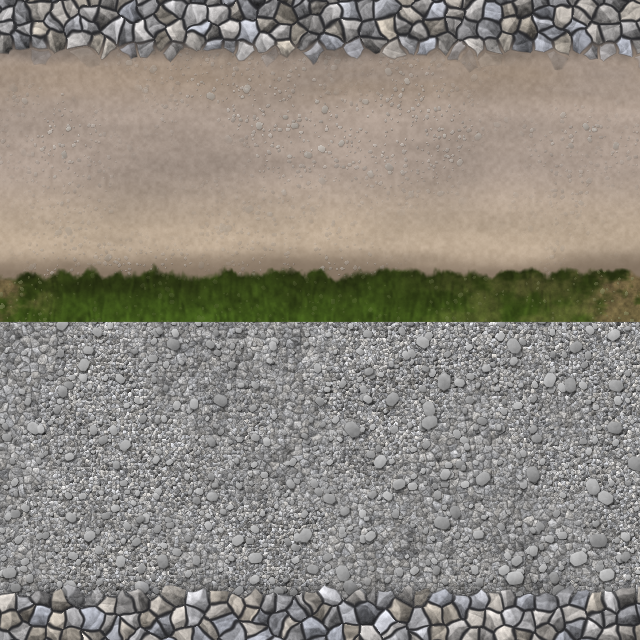
Reproduce this texture procedurally as a three.js fragment shader.

```glsl
// Ground strips: crushed stone, dirt track and grass above; fine gravel and crushed stone below.
#define STONE_TOP 0.922
#define GRASS_TOP 0.574
#define GRAVEL_TOP 0.497
#define STONE_BOTTOM 0.078
#define STONE_SCALE 37.0
#define PEBBLE_SCALE 34.0
#define GRIT_SCALE 165.0
#define LIGHT vec2(-0.45, 0.89)

varying vec2 vUv;

vec2 hash2(vec2 p) {
  vec3 q = fract(p.xyx * vec3(0.1031, 0.1030, 0.0973));
  q += dot(q, q.yzx + 33.33);
  return fract((q.xx + q.yz) * q.zy);
}

float noise(vec2 p) {
  vec2 i = floor(p), f = fract(p);
  f = f * f * (3.0 - 2.0 * f);
  vec2 e = vec2(1.0, 0.0);
  return mix(mix(hash2(i).x, hash2(i + e).x, f.x),
             mix(hash2(i + e.yx).x, hash2(i + 1.0).x, f.x), f.y);
}

float fbm(vec2 p) {
  float sum = 0.0, amp = 0.53;
  for (int i = 0; i < 4; i++) {
    sum += amp * noise(p);
    p = p * 2.03 + 17.3;
    amp *= 0.5;
  }
  return sum;
}

// Packed angular stones; a is the gap between them, centreY the height of the stone.
vec4 packedStones(vec2 uv, float scale, out float centreY) {
  vec2 p = uv * scale + 0.3 * vec2(noise(uv * scale * 1.7), noise(uv * scale * 1.7 + 40.0));
  vec2 cell = floor(p), id = cell, a = vec2(9.0), b = vec2(9.0);
  for (int j = -1; j <= 1; j++)
  for (int i = -1; i <= 1; i++) {
    vec2 n = cell + vec2(i, j);
    vec2 o = n + 0.08 + 0.84 * hash2(n) - p;
    if (dot(o, o) < dot(a, a)) { b = a; a = o; id = n; }
    else if (dot(o, o) < dot(b, b)) b = o;
  }
  float edge = dot(0.5 * (a + b), normalize(b - a));
  vec2 rnd = hash2(id + 71.0), tilt = normalize(hash2(id + 31.0) - 0.499);
  float facet = smoothstep(-0.06, 0.06, dot(a, tilt) + 0.1 * (rnd.x - 0.5));
  float lum = 0.53 + 0.25 * (rnd.x - 0.5) - 0.24 * dot(a, LIGHT) + 0.15 * (facet - 0.5);
  lum += 0.28 * (fbm(p * 5.0) - 0.5);
  vec3 tint = mix(vec3(0.97, 0.99, 1.05), vec3(1.05, 1.0, 0.93), rnd.y);
  centreY = (p.y + a.y) / scale;
  return vec4(lum * tint, 1.0 - smoothstep(0.015, 0.15, edge));
}

// Loose pebbles: x cover, y lighting with random tone, z contact shadow.
vec3 pebbles(vec2 p, float density) {
  vec3 result = vec3(0.0);
  vec2 cell = floor(p);
  for (int j = -1; j <= 1; j++)
  for (int i = -1; i <= 1; i++) {
    vec2 id = cell + vec2(i, j), rnd = hash2(id + 13.0), form = hash2(id + 57.0);
    vec2 q = p - id - 0.15 - 0.7 * hash2(id);
    float radius = mix(0.14, 0.42, form.x * form.x);
    float d = 0.0, ds = 0.0;
    for (int k = 0; k < 3; k++) {
      float angle = 6.28 * form.y + 1.05 * float(k) + 0.4 * rnd.y;
      vec2 side = vec2(cos(angle), sin(angle)) * (k == 0 ? 1.25 : 0.88);
      d = max(d, abs(dot(q, side)));
      ds = max(ds, abs(dot(q + 0.09 * LIGHT, side)));
    }
    d = mix(d, length(q), 0.35) - radius;
    float present = step(rnd.x, density);
    float cover = present * (1.0 - smoothstep(-0.04, 0.04, d));
    float tone = 0.5 + 0.3 * dot(q, LIGHT) / radius + 0.5 * (rnd.y - 0.5);
    result.z = max(result.z, present * (1.0 - smoothstep(-0.06, 0.1, ds - radius)));
    result.xy = mix(result.xy, vec2(1.0, tone), cover);
  }
  return result;
}

vec3 dirtTrack(vec2 uv) {
  float t = (uv.y - GRASS_TOP) / (STONE_TOP - GRASS_TOP);
  float streak = fbm(uv * vec2(4.0, 17.0) + 5.0), patches = fbm(uv * 5.0 + 21.0);
  vec3 c = mix(vec3(0.71, 0.64, 0.56), vec3(0.65, 0.59, 0.545), smoothstep(0.15, 0.5, t));
  c = mix(c, vec3(0.59, 0.52, 0.45), 0.65 * smoothstep(0.2, 0.0, abs(t - 0.89)) * smoothstep(0.25, 0.65, streak));
  c *= 1.0 + 0.26 * (streak - 0.5) + 0.16 * (patches - 0.5);
  c += 0.10 * (fbm(uv * 150.0) - 0.5);
  c = mix(c, vec3(0.46, 0.40, 0.34), smoothstep(0.13, 0.0, t + 0.12 * (streak - 0.5)) * 0.75);
  // Scattered grit, thickest across the upper middle.
  float zone = 0.3 + 0.7 * smoothstep(0.42, 0.0, abs(t - 0.67)) + 0.4 * smoothstep(0.15, 0.0, t);
  zone *= smoothstep(0.28, 0.62, fbm(uv * 9.0));
  vec3 small = pebbles(uv * 125.0, 0.42), large = pebbles(uv * 68.0 + 9.0, 0.13);
  c *= 1.0 - 0.2 * zone * max(small.z, large.z);
  c = mix(c, vec3(0.57, 0.54, 0.51) + 0.36 * small.y, small.x * zone * 0.65);
  return mix(c, vec3(0.58, 0.56, 0.53) + 0.3 * large.y, large.x * zone * 0.75);
}

vec3 grass(vec2 uv) {
  float blades = noise(uv * vec2(210.0, 65.0) + 3.0 * noise(uv * 30.0));
  float clumps = fbm(uv * vec2(24.0, 38.0)), grain = fbm(uv * 130.0);
  float depth = smoothstep(GRASS_TOP, GRAVEL_TOP, uv.y);
  vec3 c = mix(vec3(0.15, 0.18, 0.07), vec3(0.25, 0.34, 0.11), depth * 0.65 + 0.6 * (clumps - 0.3));
  c *= 0.72 + 0.3 * blades + 0.38 * grain;
  float worn = smoothstep(0.11, 0.0, min(uv.x, 1.0 - uv.x)) + 0.35 * smoothstep(0.58, 0.8, uv.x);
  vec3 soil = vec3(0.48, 0.40, 0.29) * (0.65 + 0.7 * grain);
  c = mix(c, soil, clamp(worn * smoothstep(0.32, 0.68, clumps), 0.0, 0.8));
  vec3 flecks = pebbles(uv * 105.0, 0.25);
  return mix(c, vec3(0.38, 0.39, 0.25) + 0.2 * flecks.y, flecks.x * (0.18 + 0.4 * min(worn, 1.0)));
}

vec3 fineGravel(vec2 uv) {
  float unused, coarse = smoothstep(0.36, 0.64, fbm(uv * 7.0 + 2.0) + 0.1 * smoothstep(0.15, 0.0, abs(uv.x - 0.52)));
  vec4 grit = packedStones(uv, GRIT_SCALE, unused), chips = packedStones(uv + 3.0, 78.0, unused);
  vec3 c = mix(grit.rgb * 1.14, vec3(0.36), grit.a * 0.55);
  c = mix(c, mix(chips.rgb * 1.14, vec3(0.29), chips.a * 0.75), coarse * 0.65);
  c = mix(vec3(dot(c, vec3(0.333))), c, 0.35) + 0.1 * (fbm(uv * 22.0) - 0.5);
  for (int i = 0; i < 2; i++) {
    float layer = float(i);
    vec3 stone = pebbles(uv * PEBBLE_SCALE * (1.75 - 0.75 * layer) + 11.0 * layer, 0.44 - 0.12 * layer);
    c *= 1.0 - 0.48 * stone.z;
    vec3 face = vec3(0.49 + 0.34 * stone.y + 0.12 * (fbm(uv * 140.0) - 0.5));
    c = mix(c, face, stone.x * 0.92);
  }
  return c;
}

void main() {
  vec2 uv = vUv;
  float centreY, ragged = fbm(uv * vec2(42.0, 30.0)) - 0.5;
  vec3 track = mix(grass(uv), dirtTrack(uv), smoothstep(-0.006, 0.006, uv.y - GRASS_TOP + 0.035 * ragged));
  vec3 color = mix(fineGravel(uv), track, smoothstep(-0.001, 0.001, uv.y - GRAVEL_TOP));

  // Heaped stone along both outer borders, half buried at the inner rim.
  vec4 stone = packedStones(uv, STONE_SCALE, centreY);
  float inside = max(centreY - STONE_TOP, STONE_BOTTOM - centreY);
  float rim = max(uv.y - STONE_TOP, STONE_BOTTOM - uv.y);
  color *= 1.0 - 0.2 * smoothstep(-0.022, 0.0, rim + 0.02 * ragged);
  vec3 heap = mix(stone.rgb * 1.08, vec3(0.15, 0.15, 0.16), stone.a * 0.92);
  float cover = smoothstep(-0.014, 0.008, inside) * mix(1.0, smoothstep(-0.005, 0.02, rim), stone.a);
  gl_FragColor = vec4(mix(color, heap, cover), 1.0);
}
```
